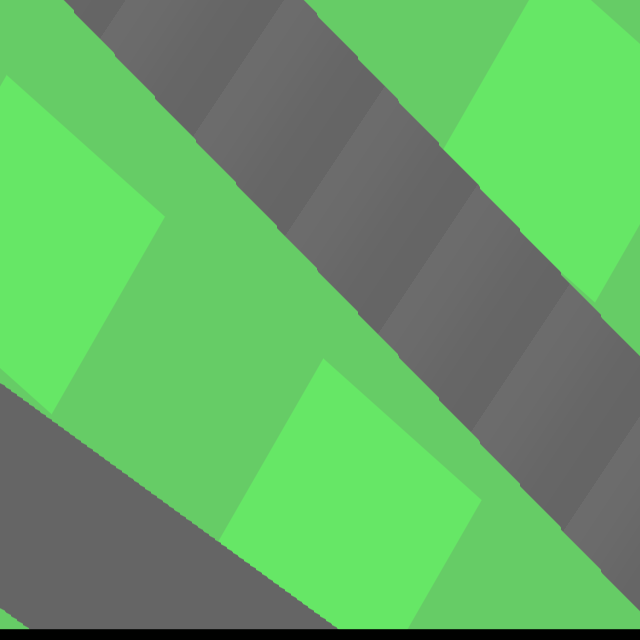
A three.js fragment shader for this background:

```glsl
// Flat green ground tiled with bright slanted plates, crossed by two grey
// diagonal roads with stepped edges, above a thin black strip. Plates come from
// a skewed repeating lattice; each road is a band below a stepped line.

varying vec2 vUv;

const float SOFT = 0.0012; // half width of a smoothed edge

const vec3 GRASS = vec3(0.40, 0.80, 0.40);
const vec3 PLATE = vec3(0.40, 0.905, 0.40);
const vec3 ROAD_LIGHT = vec3(0.422);
const vec3 ROAD_DARK = vec3(0.398);
const vec3 STRIP = vec3(0.0, 0.005, 0.0);

float coverage(float signedDistance) {
  return smoothstep(-SOFT, SOFT, signedDistance);
}

float cross2(vec2 a, vec2 b) {
  return a.x * b.y - a.y * b.x;
}

// Signed depth inside the even cells of a unit lattice, per axis.
vec2 evenCellDepth(vec2 cell) {
  return 0.5 - abs(mod(cell + 0.5, 2.0) - 1.0);
}

// Plates fill the cells whose two lattice indices are both even.
float plateMask(vec2 p, vec2 origin, vec2 sideA, vec2 sideB) {
  float area = cross2(sideA, sideB);
  vec2 q = p - origin;
  vec2 cell = vec2(cross2(q, sideB), cross2(sideA, q)) / area;
  vec2 span = abs(area) / vec2(length(sideB), length(sideA));
  vec2 depth = evenCellDepth(cell) * span;
  return coverage(min(depth.x, depth.y));
}

// Height of a falling line that also drops a little at each column.
float steppedLine(float x, float start, float slope, float column, float phase, float drop) {
  float t = (x - phase) / column;
  float steps = floor(t) + smoothstep(1.0 - SOFT / column, 1.0, fract(t));
  return start - slope * x - drop * steps;
}

// Band hanging below a line; thickness is measured vertically.
float bandMask(float y, float top, float thickness, float slope) {
  float depth = min(top - y, y - top + thickness);
  return coverage(depth * inversesqrt(1.0 + slope * slope));
}

// Sawtooth shading: each stripe fades from light to dark, then restarts.
vec3 stripedRoad(vec2 p, float lean, float phase, float period) {
  float across = p.x + (1.0 - p.y) * lean;
  float t = fract((across - phase) / period);
  return mix(ROAD_LIGHT, ROAD_DARK, smoothstep(0.1, 0.8, t));
}

void main() {
  vec2 p = vUv;

  // Ground and plates
  float plates = plateMask(p, vec2(0.0104, 0.8828), vec2(0.2474, -0.2214), vec2(-0.1771, -0.3086));
  vec3 color = mix(GRASS, PLATE, plates);

  // Lower road with a finely serrated edge
  float lowTop = steppedLine(p.x, 0.4013, 0.5, 0.0091, 0.0, 0.00208);
  color = mix(color, ROAD_DARK, bandMask(p.y, lowTop, 0.3516, 0.73));

  // Upper road with wide steps and leaning stripes
  float highTop = steppedLine(p.x, 1.4902, 1.0, 0.06337, 0.1797, 0.0039);
  vec3 stripes = stripedRoad(p, 0.667, 0.1966, 0.2474);
  color = mix(color, stripes, bandMask(p.y, highTop, 0.3984, 1.06));

  // Strip along the bottom
  color = mix(color, STRIP, coverage(0.0169 - p.y));

  gl_FragColor = vec4(color, 1.0);
}
```
